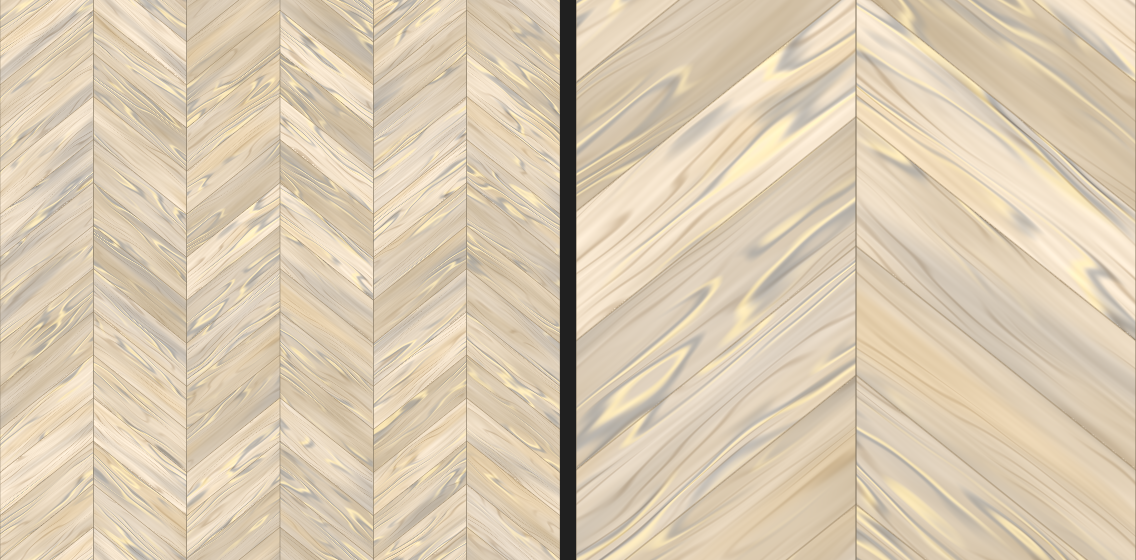
Left: the whole. Right: its middle third, enlarged.
Write a Shadertoy shader that draws this texture.

```glsl
float hash(vec2 p) {
    return fract(sin(dot(p, vec2(127.1, 311.7))) * 43758.5);
}

float cornerGradient(vec2 cell, vec2 offset) {
    float angle = 6.2832 * hash(cell);
    return dot(vec2(cos(angle), sin(angle)), offset);
}

float gradientNoise(vec2 p) {
    vec2 i = floor(p), f = fract(p);
    vec2 w = f * f * f * (f * (f * 6.0 - 15.0) + 10.0);
    vec2 e = vec2(1.0, 0.0);
    float low = mix(cornerGradient(i, f), cornerGradient(i + e, f - e), w.x);
    float high = mix(cornerGradient(i + e.yx, f - e.yx), cornerGradient(i + 1.0, f - 1.0), w.x);
    return 1.4 * mix(low, high, w.y);
}

float fbm(vec2 p) {
    float sum = 0.0, amplitude = 0.7;
    for (int i = 0; i < 3; i++) {
        sum += amplitude * gradientNoise(p);
        p = p * 2.03 + 11.7;
        amplitude *= 0.3;
    }
    return sum;
}

// Soft bump of the given half width around a centre
float bump(float x, float centre, float halfWidth) {
    return 1.0 - smoothstep(0.0, halfWidth, abs(x - centre));
}

// Wood colour; g runs along and across the plank, in plank widths
vec3 wood(vec2 g, vec2 id) {
    float tone = hash(id + 3.1);
    float warp = fbm(g * vec2(0.3, 2.1));
    float cloud = fbm(g * vec2(0.35, 2.4) + 31.0);

    // Plank tone, from tan to cream, some of them greyish
    vec3 color = mix(vec3(0.79, 0.72, 0.61), vec3(0.955, 0.89, 0.80),
                     clamp(0.15 + 0.95 * tone + 0.6 * cloud, 0.0, 1.0));
    color = mix(color, vec3(0.83, 0.785, 0.73),
                0.5 * smoothstep(0.5, 1.1, hash(id + 8.7) + 0.6 * cloud));

    // Long honey and slate stains
    float stain = gradientNoise(g * vec2(0.18, 1.9) + 53.0);
    color = mix(color, vec3(0.90, 0.79, 0.61), 0.45 * smoothstep(0.2, 0.6, stain));
    color = mix(color, vec3(0.69, 0.665, 0.635), 0.6 * smoothstep(0.15, 0.65, -stain));

    // Flame figure: long yellow rings with a blue-grey shadow beside them
    float phase = fract(2.4 * g.y + 3.0 * warp);
    float figure = smoothstep(0.05, 0.5, gradientNoise(g * vec2(0.28, 1.9) + 17.0)
                                         + 0.5 * hash(id + 5.3) - 0.15);
    color = mix(color, vec3(0.61, 0.61, 0.605), 0.65 * figure * bump(phase, 0.63, 0.22));
    color = mix(color, vec3(1.0, 0.925, 0.72), 0.85 * figure * bump(phase, 0.40, 0.17));

    // Fine fibres
    vec2 fibre = vec2(g.x, g.y + 0.16 * warp);
    float streaks = gradientNoise(fibre * vec2(0.5, 11.0))
                  + gradientNoise(fibre * vec2(0.9, 21.0) + 7.0);
    color += streaks * mix(0.02, 0.04, tone) * vec3(0.9, 1.0, 1.15);

    // Crisp continuous hairlines that follow the figure, fading in and out
    float rings = 8.0 * g.y + 3.0 * warp + 0.5 * gradientNoise(g * vec2(0.8, 5.0) + 71.0);
    float hairline = bump(fract(rings), 0.5, 0.2) * (1.0 - smoothstep(0.35, 0.9, fwidth(rings)));
    float visible = smoothstep(-0.25, 0.4, gradientNoise(g * vec2(0.5, 3.5) + 91.0));
    color -= hairline * visible * mix(0.06, 0.14, tone) * vec3(0.85, 1.0, 1.15);
    return color + 0.018;
}

void mainImage(out vec4 fragColor, in vec2 fragCoord) {
    vec2 uv = fragCoord / iResolution.xy;
    float pixel = 1.0 / iResolution.y;

    // Six columns, mirrored in turn, of thirteen slanted planks
    float column = floor(uv.x * 6.0);
    float side = fract(uv.x * 6.0);
    float along = mod(column, 2.0) < 0.5 ? 1.0 - side : side;
    float lane = (uv.y + 0.8 * along / 6.0) * 13.0 + 0.237;
    float across = fract(lane);
    vec2 id = vec2(column, mod(floor(lane), 13.0));

    vec2 seed = 50.0 * vec2(hash(id), hash(id + 21.3));
    vec3 color = wood(vec2(3.55 * along - 0.8 * across, across) + seed, id);

    // Thin joints between planks and between columns
    float joint = min(across, 1.0 - across) * 0.06;
    float seam = min(side, 1.0 - side) / 6.0;
    float jointLine = 1.0 - smoothstep(0.0, 0.0006 + 0.5 * pixel, joint);
    float seamLine = 1.0 - smoothstep(0.0, 0.0006 + 0.5 * pixel, seam);
    color = mix(color, vec3(0.60, 0.51, 0.38), 0.5 * jointLine);
    color = mix(color, vec3(0.50, 0.45, 0.37), 0.7 * seamLine);

    fragColor = vec4(clamp(color, 0.0, 1.0), 1.0);
}
```
